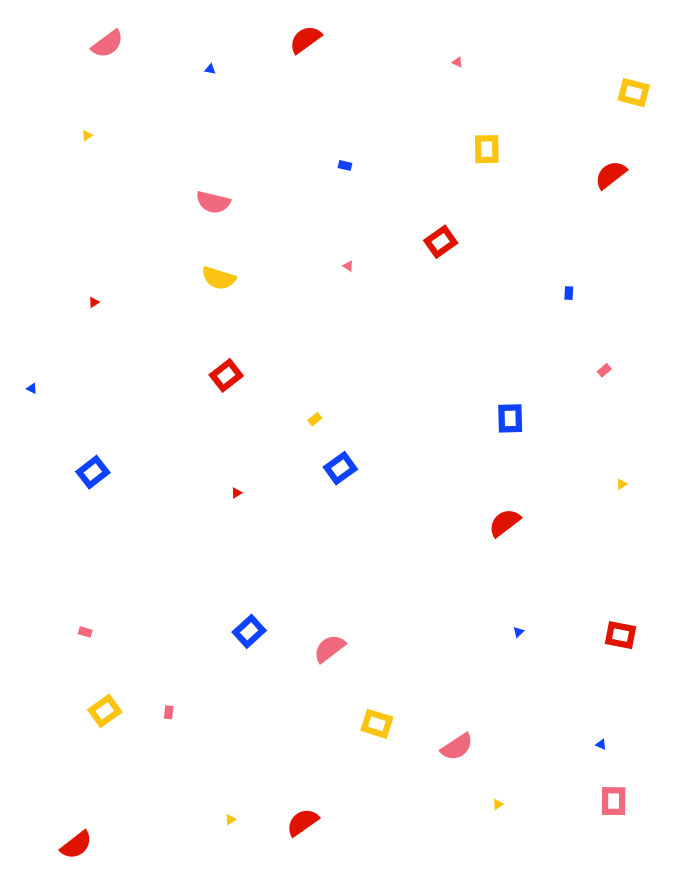
Give the GLSL for this background, as a Shadertoy shader.

```glsl
// Sparse confetti on white: hollow frames, half discs, small bars and triangles.
// One piece sits in each cell of a jittered grid; its kind and colour are drawn in
// balanced shuffles, so every mix stays even. Lengths are in canvas heights.

#define CELL         vec2(0.1523, 0.125)
#define JITTER       0.70
#define FRAME_HALF   vec2(0.0155, 0.0130)
#define FRAME_WIDTH  0.0070
#define DISC_RADIUS  0.0195
#define BAR_HALF     vec2(0.0075, 0.0046)
#define TRI_INRADIUS 0.0038
#define WOBBLE       0.16
#define RED          vec3(0.88, 0.07, 0.00)
#define PINK         vec3(0.94, 0.41, 0.49)
#define YELLOW       vec3(0.99, 0.77, 0.07)
#define BLUE         vec3(0.06, 0.26, 1.00)

vec3 hash32(vec2 p) {
    vec3 q = fract(p.xyx * vec3(0.1031, 0.1030, 0.0973));
    q += dot(q, q.yxz + 33.33);
    return fract((q.xxy + q.yzz) * q.zyx);
}

vec2 rotate(vec2 p, float angle) {
    float c = cos(angle), s = sin(angle);
    return vec2(c * p.x + s * p.y, c * p.y - s * p.x);
}

// Signed distances, negative inside
float boxDist(vec2 p, vec2 halfSize) {
    vec2 d = abs(p) - halfSize;
    return length(max(d, 0.0)) + min(max(d.x, d.y), 0.0);
}

float frameDist(vec2 p) {
    return max(boxDist(p, FRAME_HALF), -boxDist(p, FRAME_HALF - FRAME_WIDTH));
}

float halfDiscDist(vec2 p) {
    p.y += 0.45 * DISC_RADIUS;
    return max(length(p) - DISC_RADIUS, -p.y);
}

float triangleDist(vec2 p) {
    return max(abs(p.x) * 0.866 + p.y * 0.5, -p.y) - TRI_INRADIUS;
}

// Kinds are spread evenly along each row of cells
float pieceDist(vec2 p, vec2 cell, float pick) {
    float shift = floor(5.0 * hash32(vec2(cell.y + 20.0, 71.0)).x);
    float kind = (mod(2.0 * cell.x + shift, 5.0) + pick) / 5.0;
    if (kind < 0.300) return frameDist(p);
    if (kind < 0.525) return halfDiscDist(p);
    if (kind < 0.750) return boxDist(p, BAR_HALF);
    return triangleDist(p);
}

// Each run of four cells up a column holds all four colours
vec3 pieceColour(vec2 cell) {
    float shift = floor(4.0 * hash32(vec2(cell.x + 50.0, floor(cell.y / 4.0) + 13.0)).y);
    float slot = mod(cell.y + shift, 4.0);
    return slot < 0.5 ? RED : slot < 1.5 ? YELLOW : slot < 2.5 ? PINK : BLUE;
}

// Three favoured tilts, sometimes turned half round
float pieceAngle(vec3 rnd) {
    float tilt = rnd.x < 0.33 ? 1.55 : rnd.x < 0.60 ? -0.24 : 0.66;
    return tilt + WOBBLE * (rnd.y - 0.5) + 3.14159 * step(0.5, rnd.z);
}

void mainImage(out vec4 fragColor, in vec2 fragCoord) {
    vec2 p = fragCoord / iResolution.y;
    vec2 home = floor(p / CELL);
    vec3 colour = vec3(1.0);

    // Pieces may cross cell borders, so visit the neighbours too
    for (int j = -1; j <= 1; j++)
    for (int i = -1; i <= 1; i++) {
        vec2 cell = home + vec2(i, j);
        vec3 place = hash32(cell + 9.0);
        vec3 turn = hash32(cell + 137.0);
        vec2 centre = (cell + 0.5 + JITTER * (place.xy - 0.5)) * CELL;
        float d = pieceDist(rotate(p - centre, pieceAngle(turn)), cell, place.z);
        float cover = clamp(0.5 - d * iResolution.y, 0.0, 1.0);
        colour = mix(colour, pieceColour(cell), cover);
    }
    fragColor = vec4(colour, 1.0);
}
```
